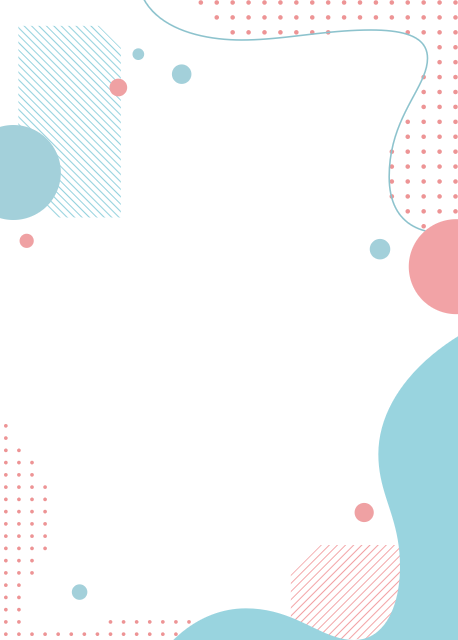
A Shadertoy shader for this background:

```glsl
// Flat stationery backdrop: a blue wave, a flowing outline, dot grids,
// hatched panels and loose discs on white. Curves are cubic Beziers whose
// signed distance gives both strokes and fills.

const vec3 BLUE = vec3(0.60, 0.83, 0.875);
const vec3 SOFT_BLUE = vec3(0.64, 0.815, 0.855);
const vec3 PINK = vec3(0.95, 0.64, 0.65);
const vec3 CORAL = vec3(0.93, 0.58, 0.585);

// Layout space: the canvas is 768 units high, y runs down from the top.
const float HEIGHT = 768.0;

// Antialiased coverage of a signed distance
float cover(float d) {
    return clamp(0.5 - d * iResolution.y / HEIGHT, 0.0, 1.0);
}

// Adds a cubic to a path: x = nearest distance, y = side (-1 is inside).
// The side flips at each crossing to the left of p.
vec2 addCubic(vec2 path, vec2 p, vec2 a, vec2 b, vec2 c, vec2 d) {
    vec2 start = a;
    for (int i = 1; i <= 20; i++) {
        float t = float(i) / 20.0, s = 1.0 - t;
        vec2 end = s*s*s*a + 3.0*s*s*t*b + 3.0*s*t*t*c + t*t*t*d;
        vec2 e = end - start, w = p - start;
        float h = clamp(dot(w, e) / dot(e, e), 0.0, 1.0);
        path.x = min(path.x, length(w - e * h));
        if ((start.y > p.y) != (end.y > p.y) && w.x > e.x * w.y / e.y) path.y = -path.y;
        start = end;
    }
    return path;
}

// Flowing outline across the top and down the right side
vec2 outline(vec2 p) {
    vec2 path = vec2(1e4, 1.0);
    path = addCubic(path, p, vec2(172, -2), vec2(192, 36), vec2(245, 48), vec2(290, 48));
    path = addCubic(path, p, vec2(290, 48), vec2(340, 48), vec2(390, 36), vec2(445, 36));
    path = addCubic(path, p, vec2(445, 36), vec2(490, 36), vec2(513, 46), vec2(513, 70));
    path = addCubic(path, p, vec2(513, 70), vec2(513, 105), vec2(467, 140), vec2(467, 212));
    return addCubic(path, p, vec2(467, 212), vec2(467, 250), vec2(484, 270), vec2(510, 277));
}

// Solid wave in the lower right corner
float wave(vec2 p) {
    vec2 path = vec2(1e4, 1.0);
    path = addCubic(path, p, vec2(552, 402), vec2(490, 440), vec2(454, 492), vec2(454, 545));
    path = addCubic(path, p, vec2(454, 545), vec2(454, 595), vec2(480, 620), vec2(480, 680));
    path = addCubic(path, p, vec2(480, 680), vec2(480, 725), vec2(463, 768), vec2(425, 768));
    path = addCubic(path, p, vec2(425, 768), vec2(385, 768), vec2(355, 730), vec2(295, 730));
    path = addCubic(path, p, vec2(295, 730), vec2(258, 730), vec2(228, 748), vec2(208, 768));
    return path.x * path.y;
}

float box(vec2 p, vec2 lo, vec2 hi) {
    vec2 d = max(lo - p, p - hi);
    return max(d.x, d.y);
}

// Parallel lines across the coordinate u
float hatch(float u, float spacing, float width) {
    return cover(abs(mod(u + 0.5 * spacing, spacing) - 0.5 * spacing) - 0.5 * width);
}

// Centre of the grid cell holding p
vec2 cellCentre(vec2 p, vec2 origin, vec2 spacing) {
    return origin + spacing * round((p - origin) / spacing);
}

void disc(inout vec3 col, vec2 p, vec2 centre, float radius, vec3 tint) {
    col = mix(col, tint, cover(length(p - centre) - radius));
}

void mainImage(out vec4 fragColor, in vec2 fragCoord) {
    vec2 p = vec2(fragCoord.x, iResolution.y - fragCoord.y) * HEIGHT / iResolution.y;
    vec3 col = vec3(1.0);

    // Hatched panels with cut corners
    float diagonal = (p.x - p.y) * 0.7071;
    float panel = max(box(p, vec2(22, 31), vec2(145, 261)), max(diagonal - 62.0, -138.0 - diagonal));
    col = mix(col, BLUE, cover(panel) * hatch(diagonal - 61.5, 6.3, 1.3));
    diagonal = (p.x + p.y) * 0.7071;
    panel = max(box(p, vec2(349, 654), vec2(481, 767)), 734.5 - diagonal);
    col = mix(col, PINK, cover(panel) * hatch(diagonal - 735.0, 6.9, 1.2));

    // Dots beyond the outline
    vec2 c = cellCentre(p, vec2(241, 3), vec2(19.1, 17.9));
    if (outline(c).y < 0.0 && c.x > 232.0 + 1.01 * c.y) disc(col, p, c, 2.7, CORAL);

    // Dots in the lower left: a rounded cluster, an edge column and a foot
    c = cellCentre(p, vec2(7, 511), vec2(15.7, 14.706));
    bool cluster = length(c - vec2(-50, 621)) < 112.0;
    bool column = c.y > 505.0 && c.x < (c.y > 620.0 ? 30.0 : 15.0);
    bool foot = c.x < 232.0 && (c.y > 755.0 || (c.y > 740.0 && c.x > 125.0));
    if (c.x > 0.0 && (cluster || column || foot)) disc(col, p, c, 2.2, CORAL);

    // Outline stroke and solid wave
    col = mix(col, BLUE * 0.92, cover(outline(p).x - 0.95));
    col = mix(col, BLUE, cover(wave(p)));

    // Large and small discs
    disc(col, p, vec2(16, 207), 57.0, SOFT_BLUE);
    disc(col, p, vec2(547.5, 320), 57.0, PINK);
    disc(col, p, vec2(166, 65), 7.0, SOFT_BLUE);
    disc(col, p, vec2(218, 89), 11.7, SOFT_BLUE);
    disc(col, p, vec2(456, 299), 12.3, SOFT_BLUE);
    disc(col, p, vec2(95.5, 710.5), 9.3, SOFT_BLUE);
    disc(col, p, vec2(142, 105), 10.6, PINK * 0.985);
    disc(col, p, vec2(32, 289), 8.5, PINK * 0.985);
    disc(col, p, vec2(437, 615), 11.5, PINK * 0.985);

    fragColor = vec4(col, 1.0);
}
```
